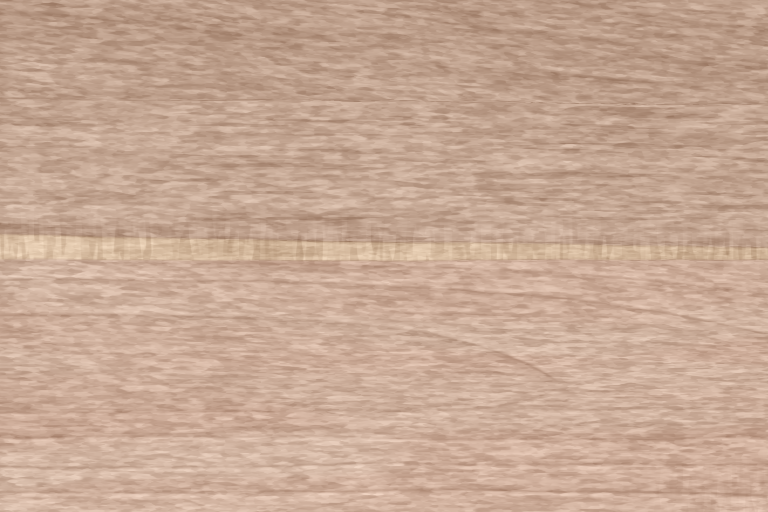
A Shadertoy shader for this texture:

```glsl
const vec3 WOOD = vec3(0.782, 0.668, 0.592);
const vec3 TONE_STEP = vec3(0.15, 0.168, 0.175);
const vec3 CREAM = vec3(0.02, 0.022, -0.012);
const vec3 PINK = vec3(0.012, -0.006, -0.006);

vec3 hash3(vec2 p) {
    vec3 q = fract(p.xyx * vec3(0.1031, 0.1030, 0.0973));
    q += dot(q, q.yxz + 33.33);
    return fract((q.xxy + q.yzz) * q.zyx);
}

// Smooth cellular noise: blends the random tones of nearby cells, -0.5 to 0.5
float cells(vec2 p) {
    vec2 base = floor(p), f = p - base;
    float sum = 0.0, total = 0.0;
    for (int j = -1; j <= 1; j++)
    for (int i = -1; i <= 1; i++) {
        vec2 o = vec2(i, j);
        vec3 h = hash3(base + o);
        vec2 d = o + h.xy - f;
        float w = exp(-9.0 * dot(d, d));
        sum += w * h.z;
        total += w;
    }
    return sum / total - 0.5;
}

// Layered sines that bend the grain
float sway(float x, float seed) {
    return sin(x * 5.3 + seed) + 0.5 * sin(x * 13.1 + seed * 2.3) + 0.3 * sin(x * 31.0 - seed);
}

// Growth ring: crisp dark line, soft shade on the positive side, pale rim below
float ring(float d, float width, float tail) {
    float line = exp(-d * d / (width * width));
    float shade = smoothstep(-width, width, d) * exp(-max(d, 0.0) / tail);
    float rim = exp(-pow((d + 2.5 * width) / (1.5 * width), 2.0));
    return -0.35 * line - 0.22 * shade + 0.22 * rim;
}

// Pointed tongue of rings in the lower board
float tongue(vec2 p, vec2 tip) {
    float back = max(tip.x - p.x, 0.0);
    float top = tip.y + 0.135 * (1.0 - exp(-5.0 * back));
    float bottom = tip.y - 0.055 * (1.0 - exp(-12.0 * back));
    float fade = smoothstep(0.0, 0.04, back);
    return fade * (ring(top - p.y, 0.0028, 0.022) + 0.7 * ring(p.y - bottom, 0.0028, 0.016));
}

float lowerRings(vec2 p) {
    float bend = pow(p.x / 1.5, 3.5);
    float t = 0.7 * ring(0.487 - 0.064 * bend - p.y, 0.0025, 0.014);
    t += 0.9 * ring(0.453 - 0.108 * bend - p.y, 0.0025, 0.018);
    t += tongue(p, vec2(1.1, 0.25));
    for (int i = 0; i < 4; i++) {
        float k = float(i);
        float y = 0.2 - 0.054 * k + 0.003 * sway(p.x * 0.5, k * 2.0);
        float show = i == 0 ? 0.5 * smoothstep(0.95, 1.1, p.x) : 0.9;
        t += show * ring(p.y - y, 0.0025, 0.013);
    }
    return t;
}

// Slanting soft veins of the upper board
float upperVeins(vec2 p) {
    float t = 0.0;
    for (int i = 0; i < 5; i++) {
        float k = float(i);
        float y = 0.9 + 0.082 * k - (0.1 + 0.012 * k) * p.x + 0.005 * sway(p.x * 0.7, k * 1.7);
        float show = 0.7 + cells(vec2(p.x * 4.0, k * 7.0));
        t += show * ring(y - p.y, 0.0035, 0.025);
    }
    return t;
}

void mainImage(out vec4 fragColor, in vec2 fragCoord) {
    vec2 p = fragCoord / iResolution.y;
    vec2 bent = p + vec2(0.0, 0.0012 * sway(p.x, p.y * 9.0));

    // Zones: upper board, middle board, pale ray strip, lower board
    float seam = 0.808 - 0.008 * p.x;
    float stripTop = 0.541 - 0.017 * p.x;
    float stripBottom = 0.492;
    float upper = smoothstep(-0.002, 0.002, bent.y - seam);
    float lower = 1.0 - smoothstep(-0.003, 0.003, bent.y - stripBottom);
    float below = 1.0 - smoothstep(-0.003, 0.003, bent.y - stripTop);
    float strip = below * (1.0 - lower);
    float middle = (1.0 - upper) * (1.0 - below);

    // Fibres follow the slope of each board
    vec2 g = bent;
    g.y += p.x * (0.07 * upper + 0.015 * middle + 0.05 * lower * smoothstep(0.15, 0.4, p.y));
    float fibre = cells(g * vec2(30.0, 155.0));
    float fine = cells(g * vec2(75.0, 250.0) + 17.0);
    float streak = cells(g * vec2(2.2, 65.0) + 41.0);
    float broad = cells(g * vec2(1.5, 14.0) + 73.0);
    float pores = smoothstep(0.2, 0.42, cells(g * vec2(6.0, 150.0) + 97.0));

    // Upright ray flecks, strongest in the strip and fading into the boards
    float fleck = cells(p * vec2(120.0, 22.0) + 5.0);
    float halo = middle * exp(-max(p.y - stripTop, 0.0) / 0.025);
    float corner = lower * smoothstep(1.1, 1.5, p.x) * smoothstep(0.14, 0.02, p.y);
    float patchy = 0.8 + 0.7 * cells(p * vec2(7.0, 30.0));

    float tone = -0.27 * upper - 0.06 * middle + lower * (0.17 + 0.1 * smoothstep(0.25, 0.0, p.y));
    tone += 0.75 * fibre * (1.0 - 0.6 * strip) + 0.45 * fine;
    tone += streak * mix(0.35, 0.2, lower) + 0.25 * broad;
    tone -= pores * (0.2 + 0.2 * middle);
    tone += upper * 0.75 * upperVeins(bent) + lower * lowerRings(bent);
    tone += strip * 0.42 * patchy * mix(1.0, 0.45, smoothstep(0.85, 1.4, p.x));
    tone += fleck * (0.7 * strip + 0.6 * halo + 0.35 * corner);
    tone -= 0.4 * exp(-pow((bent.y - stripTop) / 0.003, 2.0));
    tone -= 0.3 * exp(-pow((bent.y - stripBottom) / 0.0025, 2.0));
    tone -= 0.22 * exp(-pow((bent.y - seam) / 0.002, 2.0));

    vec3 color = WOOD + TONE_STEP * tone + CREAM * strip + PINK * lower * (0.5 - broad);
    fragColor = vec4(clamp(color, 0.0, 1.0), 1.0);
}
```
